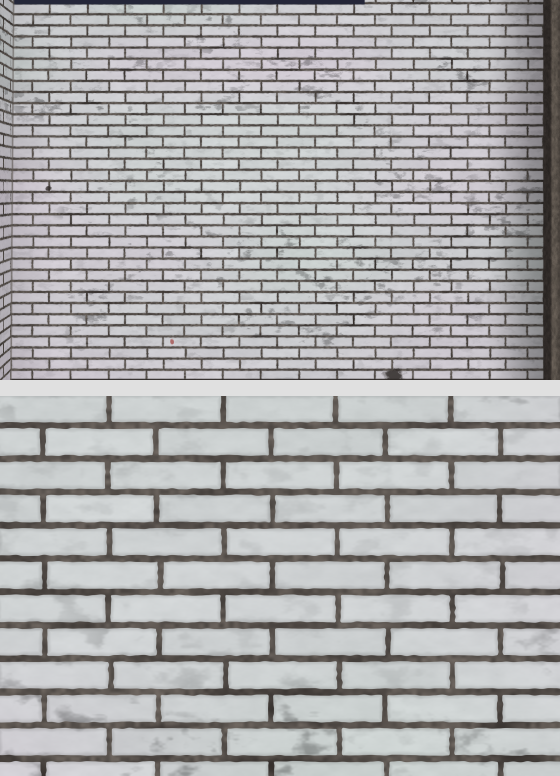
Top, the full canvas; bottom, a detail of the centre.
Write a WebGL 1 fragment shader that draws this texture.

```glsl
precision highp float;
// Weathered white brick wall in half bond, with a side return, a dark lintel and a brown post.

uniform vec2 u_resolution;

// Lengths are in canvas heights.
const float ASPECT = 1.477;
const vec2 PITCH = vec2(0.1004, 0.02923);
const vec2 JOINT = vec2(0.0046, 0.0056);

const vec3 GLAZE = vec3(0.795, 0.795, 0.81);
const vec3 MORTAR = vec3(0.36, 0.335, 0.315);
const vec3 SOOT = vec3(0.18, 0.16, 0.15);
const vec3 NAVY = vec3(0.14, 0.15, 0.22);
const vec3 POST = vec3(0.36, 0.33, 0.30);
const vec3 RUST = vec3(0.62, 0.25, 0.24);

float hash(vec2 p) {
  return fract(sin(dot(p, vec2(127.1, 311.7))) * 43758.5453);
}

float noise(vec2 p) {
  vec2 i = floor(p), f = fract(p);
  f = f * f * (3.0 - 2.0 * f);
  return mix(mix(hash(i), hash(i + vec2(1.0, 0.0)), f.x),
             mix(hash(i + vec2(0.0, 1.0)), hash(i + vec2(1.0, 1.0)), f.x), f.y);
}

float fbm(vec2 p) {
  float sum = 0.0, amp = 0.5;
  for (int i = 0; i < 4; i++) {
    sum += amp * noise(p);
    p = p * 2.03 + 17.3;
    amp *= 0.5;
  }
  return sum / 0.9375;
}

// Soft 1-to-0 step at the given edge.
float below(float x, float edge, float soft) {
  return 1.0 - smoothstep(edge - soft, edge + soft, x);
}

// Soft round mark with a ragged outline.
float blot(vec2 p, vec2 center, vec2 radius) {
  float d = length((p - center) / radius) + 0.8 * (fbm(p * 110.0) - 0.5);
  return below(d, 0.75, 0.35);
}

// Signed distance to a brick, negative inside; cell receives its identity.
float brickDistance(vec2 p, out vec2 cell) {
  vec2 q = p / PITCH + vec2(0.0, 0.072);
  float row = floor(q.y);
  q.x -= mix(0.862, 0.287, mod(row, 2.0)) + 0.025 * (hash(vec2(row, 4.0)) - 0.5);
  cell = vec2(floor(q.x), row);
  float left = 0.026 * (hash(cell) - 0.5);
  float right = 1.0 + 0.026 * (hash(cell + vec2(1.0, 0.0)) - 0.5);
  vec2 center = vec2(0.5 * (left + right), 0.5);
  vec2 halfSize = 0.5 * (vec2(right - left, 1.0) * PITCH - JOINT);
  float corner = 0.0012;
  vec2 d = abs(fract(q) - center) * PITCH - halfSize + corner;
  float wobble = 0.0013 * (noise(p * vec2(160.0, 260.0)) - 0.5);
  return length(max(d, 0.0)) + min(max(d.x, d.y), 0.0) - corner + wobble;
}

vec3 brickwork(vec2 p, float pixel) {
  vec2 cell;
  float d = brickDistance(p, cell);
  float grime = smoothstep(0.48, 0.74, fbm(p * vec2(6.0, 9.0) + 3.7));

  // Glaze: broad tint, per-brick tone, fine streaks and worn edges
  vec3 glaze = GLAZE + 0.035 * (hash(cell + 9.1) - 0.5);
  glaze += vec3(-0.018, 0.012, -0.012) * (2.0 * noise(p * vec2(2.5, 6.0)) - 1.0);
  glaze += 0.045 * (fbm(p * vec2(70.0, 120.0)) - 0.5);
  glaze *= 1.0 - 0.10 * smoothstep(-0.004, 0.0, d);
  float stain = smoothstep(0.56, 0.78, fbm(p * vec2(38.0, 60.0) + 8.0));
  glaze *= 1.0 - stain * (0.06 + 0.22 * grime);

  // Mortar: grainy, blackened in patches
  vec3 mortar = MORTAR * (0.82 + 0.36 * noise(p * 230.0));
  float black = smoothstep(0.42, 0.7, fbm(p * vec2(16.0, 30.0) + 21.0));
  mortar = mix(mortar, SOOT, black * (0.35 + 0.5 * grime));

  return mix(mortar, glaze, below(d, 0.0, max(0.7 * pixel, 0.0006)));
}

void main() {
  vec2 p = gl_FragCoord.xy / u_resolution * vec2(ASPECT, 1.0);
  float pixel = 1.0 / u_resolution.y;

  // Front wall and its uneven light
  vec3 color = brickwork(p, pixel);
  color *= 1.0 - 0.32 * smoothstep(1.27, 1.44, p.x);
  color *= 1.0 - 0.07 * below(p.x, 0.08, 0.08);
  color *= 1.0 + 0.03 * below(length(p - vec2(0.7, 0.6)), 0.4, 0.4);

  // Isolated marks
  color = mix(color, SOOT, 0.85 * blot(p, vec2(1.04, 0.012), vec2(0.03, 0.022)));
  color = mix(color, SOOT, 0.8 * blot(p, vec2(0.127, 0.504), vec2(0.009, 0.007)));
  color = mix(color, RUST, 0.7 * blot(p, vec2(0.454, 0.1), vec2(0.006, 0.01)));

  // Lintel along the top and dark line along the floor
  float lintel = below(p.x, 0.962, pixel) * below(1.0 - p.y, 0.0115, pixel);
  color = mix(color, NAVY, lintel);
  color = mix(color, SOOT, below(p.y, 0.003, pixel));

  // Side return in perspective
  float corner = mix(0.029, 0.036, p.y);
  float nearness = 1.0 - p.x / corner;
  vec2 side = vec2(p.x * 3.0, 0.5 + (p.y - 0.5) / (1.0 + 0.06 * nearness));
  vec3 returnWall = brickwork(side, pixel) * 0.88;
  color = mix(color, returnWall, below(p.x, corner, pixel));
  color = mix(color, MORTAR, 0.65 * below(abs(p.x - corner), 0.0018, pixel));

  // Post: shadowed groove, then a speckled face
  float face = smoothstep(1.450, 1.458, p.x) * (1.0 - 0.4 * smoothstep(1.466, 1.477, p.x));
  vec3 post = mix(SOOT, POST, face) * (0.75 + 0.5 * fbm(p * vec2(190.0, 90.0)));
  color = mix(post, color, below(p.x, 1.433, pixel));

  gl_FragColor = vec4(color, 1.0);
}
```
